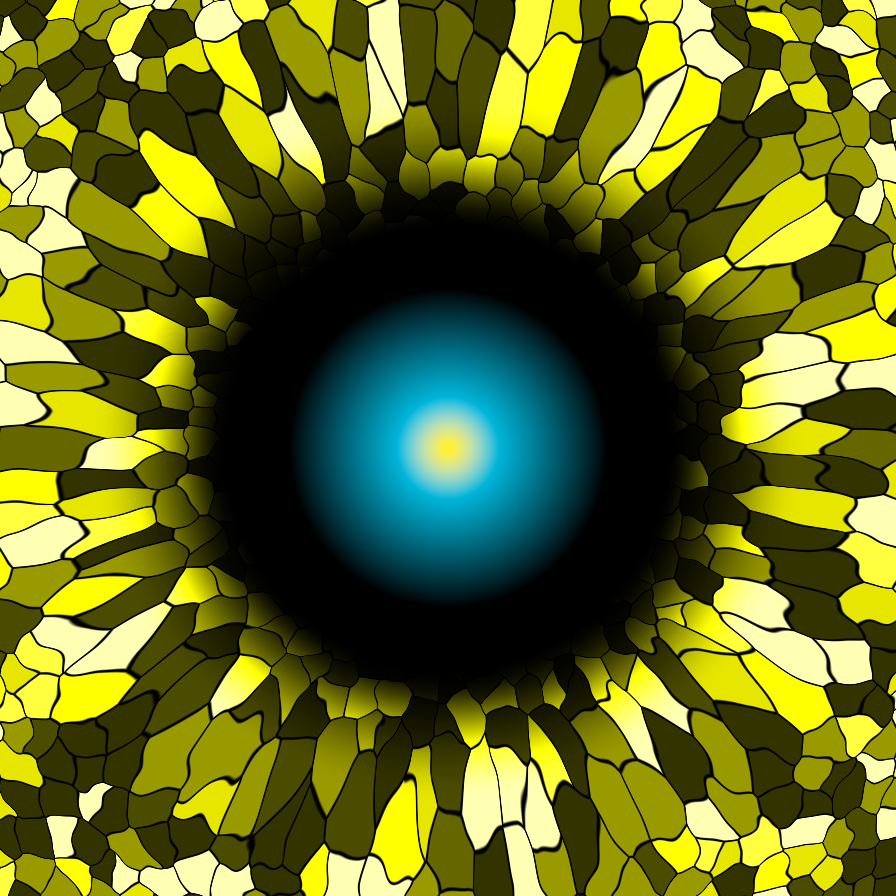
This background is drawn by a Shadertoy shader. Its source:

```glsl
// A glowing blue orb in a dark void, ringed by radially stretched yellow mosaic cells.

const float CELLS = 33.0;          // mosaic cells per canvas height
const float JITTER = 0.85;         // scatter of cell sites
const float AXIS_ID = 12.0;        // lattice step of the four calm cells on the axes
const float AXIS_TONE = 0.4;
const float STRETCH = 0.14;        // radial pull that lengthens the cells
const vec2 STRETCH_BAND = vec2(0.28, 0.56);
const vec2 VOID_FADE = vec2(0.245, 0.395);
const float LINE_WIDTH = 0.0008;   // half width of the cell outlines
const float WOBBLE = 0.34;         // unevenness of the outlines, in cells
const float WOBBLE_FREQ = 1.9;
const float RAY_FREQ = 18.0;       // bright and dark rays among the long cells
const float RAY_STRENGTH = 0.5;
const vec2 RAY_BAND = vec2(0.33, 0.41);
const float CORE_RADIUS = 0.057;
const float ORB_RADIUS = 0.177;
const float ORB_FALLOFF = 0.9;
const vec3 CORE_COLOR = vec3(1.0, 0.94, 0.08);
const vec3 HALO_COLOR = vec3(0.94, 0.92, 0.92);
const vec3 ORB_COLOR = vec3(0.0, 0.71, 0.85);
const float HALF_PI = 1.5707963;

// Brightness steps; values above one lean toward pale yellow.
const int TONE_COUNT = 12;
const float TONES[TONE_COUNT] = float[TONE_COUNT](
    0.2, 0.2, 0.2, 0.3, 0.3, 0.6, 0.6, 0.9, 1.0, 1.25, 1.7, 1.7);

vec3 hash3(vec2 p) {
    vec3 h = fract(vec3(p.xyx) * vec3(0.1031, 0.1030, 0.0973));
    h += dot(h, h.yxz + 33.33);
    return fract((h.xxy + h.yzz) * h.zyx);
}

vec2 noise2(vec2 p) {
    vec2 i = floor(p), f = fract(p);
    f = f * f * (3.0 - 2.0 * f);
    vec2 low = mix(hash3(i).xy, hash3(i + vec2(1, 0)).xy, f.x);
    vec2 high = mix(hash3(i + vec2(0, 1)).xy, hash3(i + vec2(1, 1)).xy, f.x);
    return mix(low, high, f.y) - 0.5;
}

bool isAxisCell(vec2 id) {
    return id.x * id.y == 0.0 && abs(id.x) + abs(id.y) == AXIS_ID;
}

vec2 cellSite(vec2 id) {
    return isAxisCell(id) ? id : id + JITTER * (hash3(id + 57.0).xy - 0.5);
}

// Picks a brightness step at random, biased by rays mirrored about the axes.
float cellTone(vec2 id) {
    if (isAxisCell(id)) return AXIS_TONE;
    vec2 site = cellSite(id) / CELLS;
    float angle = atan(abs(site.y), abs(site.x));
    angle = min(angle, HALF_PI - angle);
    float radius = length(site);
    float band = step(RAY_BAND.x, radius) * step(radius, RAY_BAND.y);
    float ray = -0.5 * cos(RAY_FREQ * angle);
    float rank = clamp(hash3(id + 131.0).z + RAY_STRENGTH * band * ray, 0.0, 0.999);
    return TONES[int(rank * float(TONE_COUNT))];
}

// Returns the id of the nearest cell (xy) and the distance to its border (z).
vec3 voronoi(vec2 p) {
    vec2 base = round(p), nearestId = base, nearest = vec2(8.0);
    for (int y = -1; y <= 1; y++)
    for (int x = -1; x <= 1; x++) {
        vec2 id = base + vec2(x, y);
        vec2 offset = cellSite(id) - p;
        if (dot(offset, offset) < dot(nearest, nearest)) {
            nearest = offset;
            nearestId = id;
        }
    }
    float border = 8.0;
    for (int y = -2; y <= 2; y++)
    for (int x = -2; x <= 2; x++) {
        vec2 id = nearestId + vec2(x, y);
        if (id == nearestId) continue;
        vec2 offset = cellSite(id) - p;
        border = min(border, dot(0.5 * (nearest + offset), normalize(offset - nearest)));
    }
    return vec3(nearestId, border);
}

vec3 mosaic(vec2 p, float r, float pixel) {
    // Compress the radius inside the band so cells there become long petals
    float pulled = r - STRETCH * smoothstep(STRETCH_BAND.x, STRETCH_BAND.y, r);
    vec2 q = p * (pulled / max(r, 0.001)) * CELLS;
    q += WOBBLE * noise2(q * WOBBLE_FREQ + 91.0);
    vec3 cell = voronoi(q);

    // Fade the tone before colouring, so pale cells dim through pure yellow
    float tone = cellTone(cell.xy) * smoothstep(VOID_FADE.x, VOID_FADE.y, r);
    vec3 color = vec3(vec2(min(tone, 1.0)), max(tone - 1.0, 0.0));
    float line = smoothstep(LINE_WIDTH - 0.5 * pixel, LINE_WIDTH + 0.5 * pixel, cell.z / CELLS);
    return color * line;
}

vec3 orb(float r) {
    float t = clamp(r / CORE_RADIUS, 0.0, 1.0);
    vec3 color = mix(mix(CORE_COLOR, HALO_COLOR, t), mix(HALO_COLOR, ORB_COLOR, t), t);
    float glow = clamp((ORB_RADIUS - r) / (ORB_RADIUS - CORE_RADIUS), 0.0, 1.0);
    return color * pow(glow, ORB_FALLOFF);
}

void mainImage(out vec4 fragColor, in vec2 fragCoord) {
    float pixel = 1.0 / iResolution.y;
    vec2 p = (fragCoord - 0.5 * iResolution.xy) * pixel;
    float r = length(p);
    fragColor = vec4(mosaic(p, r, pixel) + orb(r), 1.0);
}
```
